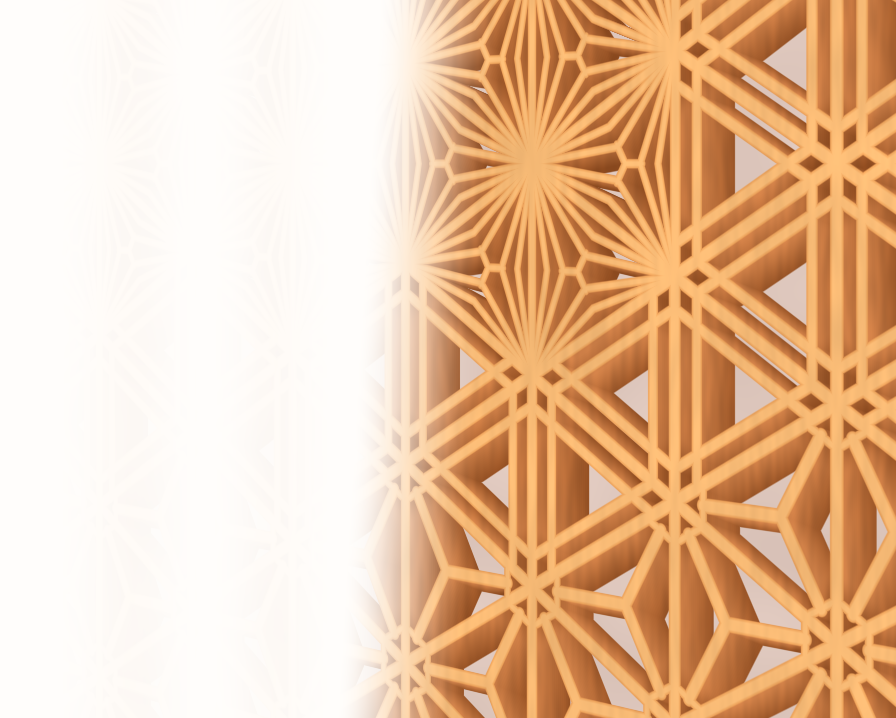
A Shadertoy shader for this pattern:

```glsl
// Carved wooden lattice of fans, triple bars and leaves, fading into white on the left.

const vec3 WHITE = vec3(1.0, 0.993, 0.985);
const vec3 WOOD = vec3(0.97, 0.73, 0.46);
const vec3 WOOD_SHADE = vec3(0.92, 0.63, 0.35);
const vec3 SIDE_LIT = vec3(0.81, 0.50, 0.28);
const vec3 SIDE_DARK = vec3(0.55, 0.29, 0.12);
const vec3 BACKING = vec3(0.87, 0.78, 0.74);
const float ROOT3_HALF = 0.8660254;
const int LAYERS = 16;

vec2 hashGradient(vec2 cell) {
    float h = fract(sin(dot(cell, vec2(127.1, 311.7))) * 4375.85);
    return vec2(cos(6.2832 * h), sin(6.2832 * h));
}

float gradientNoise(vec2 p) {
    vec2 i = floor(p), f = fract(p);
    vec2 s = f * f * (3.0 - 2.0 * f);
    vec2 e = vec2(0.0, 1.0);
    float low = mix(dot(hashGradient(i), f), dot(hashGradient(i + e.yx), f - e.yx), s.x);
    float high = mix(dot(hashGradient(i + e), f - e), dot(hashGradient(i + e.yy), f - e.yy), s.x);
    return mix(low, high, s.y);
}

float segmentDistance(vec2 p, vec2 a, vec2 b) {
    vec2 pa = p - a, ba = b - a;
    return length(pa - ba * clamp(dot(pa, ba) / dot(ba, ba), 0.0, 1.0));
}

// Distance to a ray from the corner, up to the mirror line between two corners
float rayDistance(vec2 p, float angle) {
    return segmentDistance(p, vec2(0.0), vec2(0.5, 0.5 * tan(angle)));
}

// Perspective: x is the column, y the height in lattice periods
vec2 toLattice(vec2 p) {
    float column = (p.x - 0.741) / (0.1423 + 0.06 * p.x);
    return vec2(column, (p.y - 0.772) * (1.0 - 0.06 * column) / 0.295);
}

// Barycentric weights of the triangle around a point; also gives its centre
vec3 triangleWeights(vec2 lattice, out vec2 centre) {
    vec2 skewed = vec2(lattice.x, lattice.y - 0.5 * lattice.x);
    vec2 f = fract(skewed);
    bool lower = f.x + f.y < 1.0;
    centre = floor(skewed) + (lower ? 1.0 : 2.0) / 3.0;
    centre.y += 0.5 * centre.x;
    vec3 weights = vec3(1.0 - f.x - f.y, f);
    return lower ? weights : vec3(f.x + f.y - 1.0, 1.0 - f);
}

bool isFan(vec2 centre) {
    return centre.x < 1.0 && centre.y > -0.75;
}

bool isLeaf(vec2 centre) {
    return centre.y < -1.75 + 0.5 * step(1.0, centre.x);
}

// Signed distance to the wooden bars, in lattice periods
float barDistance(vec2 lattice) {
    vec2 centre;
    vec3 w = triangleWeights(lattice, centre);
    float most = max(w.x, max(w.y, w.z));
    float least = min(w.x, min(w.y, w.z));
    float middle = 1.0 - most - least;
    vec2 local = vec2(middle + 0.5 * least, ROOT3_HALF * least);
    vec2 hub = vec2(0.5, 0.2887);
    float d = local.y - 0.034;

    if (isFan(centre)) {
        float rays = min(rayDistance(local, 0.19), rayDistance(local, 0.38));
        float spoke = segmentDistance(local, hub, vec2(0.5, 0.19));
        return min(local.y - 0.027, min(rays, spoke) - 0.021);
    }
    if (isLeaf(centre)) {
        vec2 along = normalize(hub);
        float leg = segmentDistance(local, along * 0.16, hub);
        float ring = abs(dot(local, along) - 0.16);
        return min(d, min(leg - 0.034, ring - 0.022));
    }
    vec3 rails = abs(w * ROOT3_HALF - 0.125);
    return min(d, min(rails.x, min(rails.y, rails.z)) - 0.029);
}

float coverage(float d, float blur) {
    return 1.0 - smoothstep(-blur, blur, d);
}

vec3 latticeColor(vec2 p, float blur) {
    vec2 depth = vec2(0.046, -0.018);
    vec2 lattice = toLattice(p);
    vec2 centre;
    vec3 w = triangleWeights(lattice, centre);
    float corner = smoothstep(0.68, 0.84, max(w.x, max(w.y, w.z)));
    float grain = gradientNoise(p * vec2(110.0, 16.0));
    float broad = gradientNoise(p * 7.0);

    // Side walls, stacked from the back to the front
    vec3 color = BACKING + 0.05 * broad;
    float gloom = isFan(centre) ? 0.3 : 0.55 * corner;
    for (int i = LAYERS; i > 0; i--) {
        float t = float(i) / float(LAYERS);
        vec3 side = mix(SIDE_LIT, SIDE_DARK, clamp(0.8 * t + gloom + 0.25 * broad, 0.0, 1.0));
        side *= 1.0 + 0.10 * grain;
        color = mix(color, side, coverage(barDistance(toLattice(p - depth * t)), blur));
    }

    // Lit front faces with soft grain and darker rims
    float d = barDistance(lattice);
    vec3 front = mix(WOOD_SHADE, WOOD, smoothstep(0.0, 0.016, -d));
    front *= 1.0 + 0.05 * grain + 0.06 * broad;
    return mix(color, front, coverage(d, blur));
}

void mainImage(out vec4 fragColor, in vec2 fragCoord) {
    vec2 p = fragCoord / iResolution.y;
    vec3 wood = latticeColor(p, 3.2 / iResolution.y);

    // White haze, with two faint ghost bands left in it
    float edge = 0.465 + 0.06 * p.y;
    float reveal = smoothstep(edge, edge + 0.18, p.x);
    float ghost = exp(-pow((p.x - 0.18) / 0.06, 2.0)) + exp(-pow((p.x - 0.38) / 0.05, 2.0));
    reveal = max(reveal, 0.035 * ghost);
    fragColor = vec4(mix(WHITE, wood, reveal), 1.0);
}
```
